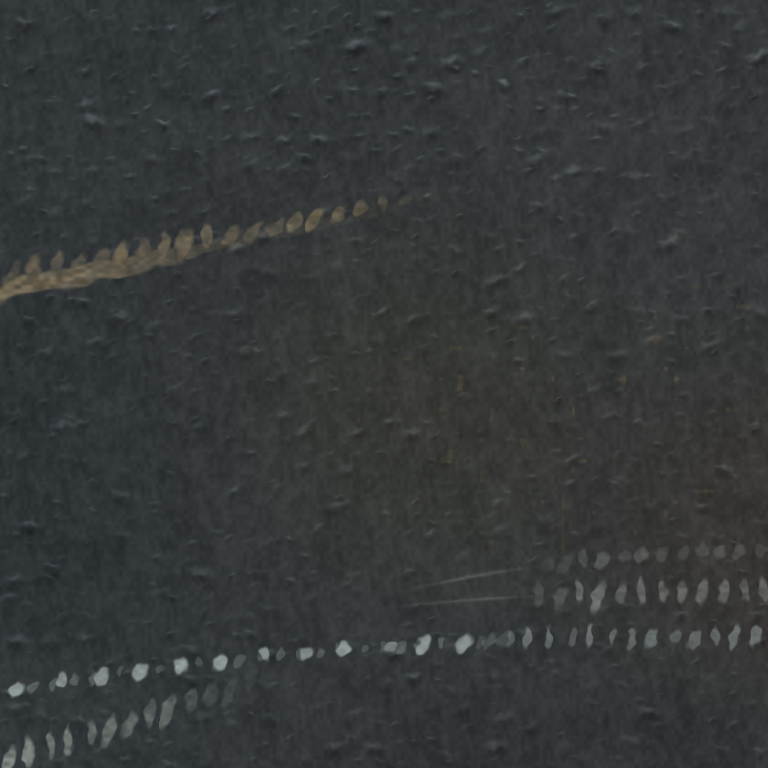
This texture is drawn by a WebGL 1 fragment shader. Its source:

```glsl
precision highp float;
uniform vec2 u_resolution;

float hash(vec2 p) {
  vec3 q = fract(vec3(p.xyx) * 0.1031);
  q += dot(q, q.yzx + 33.33);
  return fract((q.x + q.y) * q.z);
}

// Smooth blend of random cell values, centred on zero
float cellNoise(vec2 p) {
  vec2 i = floor(p), f = fract(p);
  f = f * f * (3.0 - 2.0 * f);
  float low = mix(hash(i), hash(i + vec2(1, 0)), f.x);
  float high = mix(hash(i + vec2(0, 1)), hash(i + 1.0), f.x);
  return mix(low, high, f.y) - 0.5;
}

float glow(vec2 p, vec2 centre, vec2 size) {
  vec2 d = (p - centre) / size;
  return exp(-dot(d, d));
}

// Scattered paint ridges: lit crest above a shaded hollow
float ridges(vec2 p, float density, float seed) {
  vec2 q = p * density, cell = floor(q);
  float sum = 0.0;
  for (int j = -1; j <= 1; j++) {
    for (int i = -1; i <= 1; i++) {
      vec2 c = cell + vec2(i, j);
      float r = hash(c + seed);
      vec2 d = q - c - 0.15 - 0.7 * vec2(hash(c + seed + 17.3), hash(c + seed + 41.7));
      d.y += d.x * (hash(c + seed + 9.1) - 0.65) * 0.8;
      d.y += 0.12 * cellNoise(q * 6.0);
      float size = 0.6 + 0.6 * hash(c + seed + 63.0);
      float crest = glow(d, vec2(0.0), vec2(0.25, 0.085) * size);
      float hollow = glow(d, vec2(0.03, -0.2), vec2(0.25, 0.14) * size);
      sum += (0.15 + r * r * r) * (crest - 0.4 * hollow);
    }
  }
  return sum;
}

// Row of short upright dabs around y = 0
float dabs(vec2 p, float pitch, vec2 halfSize, float seed) {
  p += 0.007 * vec2(cellNoise(p * 110.0 + seed), cellNoise(p * 95.0 + seed + 50.0));
  float id = floor(p.x / pitch);
  float r = hash(vec2(id, seed)), s = hash(vec2(id, seed + 7.0));
  vec2 d = vec2((fract(p.x / pitch) - 0.5 + 0.25 * (r - 0.5)) * pitch, p.y);
  d.x -= d.y * (0.5 * s - 0.1);
  d.y += (s - 0.5) * halfSize.y * 0.5;
  d /= halfSize * vec2(0.7 + 0.5 * s, 0.75 + 0.4 * r);
  return (1.0 - smoothstep(0.65, 1.2, length(d))) * (0.6 + 0.4 * r);
}

void main() {
  vec2 p = gl_FragCoord.xy / u_resolution;

  // Dark ground with cool, olive and warm areas
  vec3 col = vec3(0.195, 0.212, 0.222);
  col = mix(col, vec3(0.222, 0.226, 0.207), 0.85 * glow(p, vec2(0.56, 0.47), vec2(0.3, 0.28)));
  col = mix(col, vec3(0.232, 0.218, 0.205), 0.85 * glow(p, vec2(1.02, 0.32), vec2(0.24, 0.26)));
  col = mix(col, vec3(0.168, 0.188, 0.198), 0.7 * glow(p, vec2(0.02, 0.38), vec2(0.22, 0.25)));
  col = mix(col, vec3(0.222, 0.231, 0.235), 0.7 * glow(p, vec2(0.9, 0.8), vec2(0.3, 0.25)));
  col = mix(col, vec3(0.19, 0.187, 0.192), 0.6 * glow(p, vec2(0.75, 0.02), vec2(0.3, 0.09)));

  // Brushed grain and woven relief
  col += 0.022 * cellNoise(p * vec2(26.0, 18.0));
  col += 0.03 * cellNoise(p * vec2(95.0, 55.0));
  col += 0.035 * cellNoise(p * vec2(210.0, 150.0));
  col += 0.02 * cellNoise(vec2(p.x * 140.0 + p.y * 25.0, p.y * 28.0));
  col += 0.004 * sin(p.x * 150.0 + 2.0 * sin(p.y * 31.0)) * sin(p.y * 190.0 + sin(p.x * 23.0));
  float relief = 0.12 * ridges(p, 21.0, 3.0) + 0.08 * ridges(p + 0.37, 38.0, 90.0);
  relief *= 0.75 + 0.4 * smoothstep(0.5, 0.95, p.y);
  col += relief * vec3(0.95, 1.03, 1.03);

  // Tiny ochre and rust specks
  float speck = smoothstep(0.36, 0.47, cellNoise(p * 75.0 + 31.0));
  col += speck * glow(p, vec2(0.8, 0.48), vec2(0.3, 0.2)) * vec3(0.08, 0.06, 0.015);
  col = mix(col, vec3(0.13, 0.14, 0.15), 0.6 * glow(p, vec2(0.783, 0.548), vec2(0.013, 0.009)));

  // Ochre stroke: solid lower edge with teeth, tapering to the right
  float wear = 0.75 + 0.5 * cellNoise(p * vec2(130.0, 190.0));
  float y = p.y - 0.634 - 0.195 * p.x;
  float taper = mix(0.026, 0.007, smoothstep(0.0, 0.6, p.x));
  float fade = 1.0 - smoothstep(0.4, 0.62, p.x);
  float teeth = dabs(vec2(p.x, y - 0.002), 0.0285, vec2(0.0105, taper), 5.0);
  float edge = y + 0.55 * taper + 0.012 * cellNoise(p * vec2(45.0, 70.0));
  float base = 1.0 - smoothstep(0.35 * taper, 0.6 * taper, abs(edge));
  base *= 1.0 - 0.85 * smoothstep(0.08, 0.36, p.x);
  vec3 ochre = vec3(0.47, 0.425, 0.34) + 0.12 * cellNoise(p * vec2(90.0, 150.0));
  col = mix(col, ochre, max(teeth, base) * fade * wear);

  // Long chain of pale dots, denser towards the right
  y = p.y - 0.099 - 0.164 * p.x + 0.093 * p.x * p.x;
  float sparse = dabs(vec2(p.x, y), 0.053, vec2(0.0105, 0.0105), 12.0);
  float small = dabs(vec2(p.x + 0.02, y), 0.0265, vec2(0.006, 0.008), 29.0);
  float dense = dabs(vec2(p.x, y), 0.027, vec2(0.0065, 0.014), 18.0);
  float chain = mix(max(sparse, 0.4 * small), 0.55 * dense, smoothstep(0.55, 0.7, p.x));
  col = mix(col, vec3(0.63, 0.67, 0.67), chain * (0.5 + 0.5 * wear));

  // Rising dabs in the lower left corner
  y = p.y - 0.002 - 0.34 * p.x;
  float rising = dabs(vec2(p.x, y), 0.026, vec2(0.009, 0.02), 23.0);
  rising *= 1.0 - smoothstep(0.1, 0.4, p.x);
  col = mix(col, vec3(0.54, 0.57, 0.54), rising * wear);

  // Two rows on the right with thin brushed tails
  float left = 1.0 - p.x;
  y = p.y - 0.228 + 0.16 * left * left * left;
  float row = dabs(vec2(p.x, y), 0.0265, vec2(0.0085, 0.018), 35.0) * smoothstep(0.64, 0.78, p.x);
  float tail = glow(vec2(p.x, y), vec2(0.62, 0.0), vec2(0.08, 0.0022));
  col = mix(col, vec3(0.5, 0.51, 0.5), max(row, 0.4 * tail) * wear);
  y = p.y - 0.284 + 0.235 * left * left;
  row = dabs(vec2(p.x, y), 0.025, vec2(0.009, 0.011), 47.0) * smoothstep(0.64, 0.8, p.x);
  tail = glow(vec2(p.x, y), vec2(0.62, 0.0), vec2(0.06, 0.0025));
  col = mix(col, vec3(0.42, 0.43, 0.42), max(0.7 * row, 0.7 * tail) * wear);

  gl_FragColor = vec4(clamp(col, 0.0, 1.0), 1.0);
}
```
